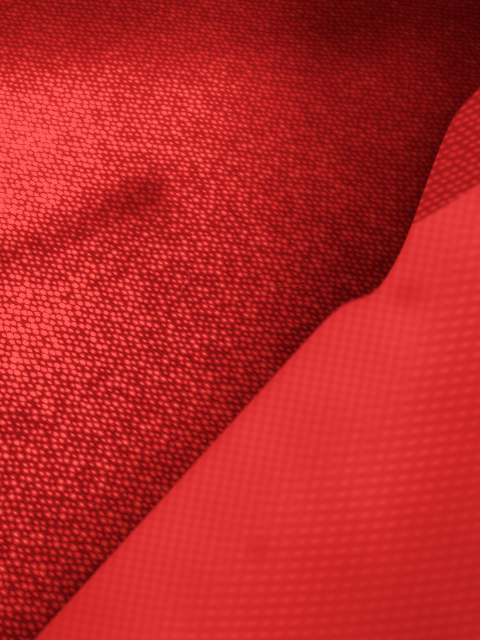
Write a Shadertoy shader that draws this texture.

```glsl
// Draws folded red woven cloth: a sharp lit weave behind a soft, blurred front fold.

float hash(vec2 cell) {
    vec3 h = fract(vec3(cell.xyx) * 0.1031);
    h += dot(h, h.yzx + 33.33);
    return fract((h.x + h.y) * h.z);
}

// Soft elliptical spot, 1 at its centre.
float spot(vec2 p, vec2 centre, vec2 radius) {
    vec2 d = (p - centre) / radius;
    return exp(-dot(d, d));
}

float segmentDistance(vec2 p, vec2 a, vec2 b) {
    vec2 ab = b - a;
    return length(p - a - ab * clamp(dot(p - a, ab) / dot(ab, ab), 0.0, 1.0));
}

// Layered sines for uneven dye and light.
float mottle(vec2 p) {
    float sum = 0.0, gain = 0.5;
    for (int i = 0; i < 4; i++) {
        sum += gain * sin(p.x + 1.7 * sin(p.y)) * sin(p.y + 1.3 * sin(p.x * 0.8));
        p = mat2(1.5, 1.1, -1.1, 1.5) * p + 2.3;
        gain *= 0.55;
    }
    return sum;
}

// Red dye ramp: deep crimson in shade, pinkish in light.
vec3 dye(float tone) {
    float r = clamp(tone, 0.0, 1.0);
    float g = 0.23 * r * r + 0.12 * smoothstep(0.8, 1.02, r);
    return vec3(r, g, g + 0.004);
}

// Height of the front fold's crest at x.
float foldEdge(float x) {
    float dip = 0.055 * exp(-pow((x - 0.79) / 0.06, 2.0));
    return 1.1 * (x - 0.07) - dip + 0.13 * smoothstep(0.83, 0.96, x);
}

// Plain-weave knots in slightly staggered rows; returns height and random tint.
vec2 weave(vec2 q, float stagger) {
    vec2 best = vec2(0.0, 0.5);
    float row = floor(q.y);
    for (int j = -1; j <= 1; j++) {
        float r = row + float(j);
        float shift = stagger * mod(r, 2.0);
        float column = floor(q.x - shift);
        for (int i = -1; i <= 1; i++) {
            vec2 cell = vec2(column + float(i), r);
            float tint = hash(cell);
            vec2 jitter = 0.3 * (vec2(hash(cell + 31.0), hash(cell + 71.0)) - 0.5);
            vec2 d = q - cell - vec2(shift + 0.5, 0.5) - jitter;
            d.y += 0.3 * d.x;
            vec2 size = vec2(0.66, 0.56) * (0.9 + 0.25 * tint);
            float knot = 1.0 - smoothstep(0.0, 1.0, length(d / size));
            if (knot > best.x) best = vec2(knot, tint);
        }
    }
    return best;
}

// Tilt and recede the cloth so its weave shrinks with height.
vec2 recede(vec2 p) {
    vec2 q = vec2(p.x - 0.5, p.y) / (1.0 - 0.2 * p.y);
    q += 0.004 * vec2(sin(q.y * 11.0), sin(q.x * 9.0 + q.y * 4.0));
    return vec2(q.x - 0.1 * q.y, q.y + 0.13 * q.x) * vec2(56.0, 62.0);
}

float backLight(vec2 p, float gap) {
    float tone = 0.76 - 0.2 * smoothstep(0.4, 0.9, p.x);
    tone -= 0.17 * smoothstep(1.14, 1.34, p.y);
    tone -= 0.1 * smoothstep(0.4, 0.0, p.y);
    tone += 0.23 * spot(p, vec2(0.07, 1.07), vec2(0.26, 0.13));
    tone += 0.22 * spot(p, vec2(0.0, 0.89), vec2(0.22, 0.09));
    tone += 0.21 * spot(p, vec2(0.03, 0.66), vec2(0.2, 0.13));
    tone += 0.06 * spot(p, vec2(0.4, 1.1), vec2(0.16, 0.2));
    tone -= 0.09 * spot(p, vec2(0.7, 1.26), vec2(0.17, 0.14));
    // Diagonal crease with a darker hollow at its end.
    float crease = segmentDistance(p, vec2(-0.05, 0.78), vec2(0.31, 0.93));
    tone -= 0.17 * exp(-pow(crease / 0.042, 2.0));
    tone -= 0.07 * spot(p, vec2(0.28, 0.92), vec2(0.08, 0.05));
    // Contact shadow beside the fold.
    float reach = mix(0.05, 0.13, smoothstep(0.1, 0.8, p.x));
    tone -= 0.24 * exp(-max(gap, 0.0) / reach);
    return tone + 0.035 * mottle(p * 13.0);
}

vec3 backCloth(vec2 p, float gap) {
    vec2 q = recede(p);
    vec2 yarn = weave(q, 0.3);
    float fibre = sin(q.x * 7.0 + q.y * 11.0 + 6.0 * yarn.y);
    float contrast = mix(1.0, 0.55, smoothstep(0.6, 1.2, p.y));
    float relief = 0.56 * (yarn.x - 0.42) + 0.16 * (yarn.y - 0.5) + 0.05 * fibre;
    vec3 col = dye(backLight(p, gap) * (1.0 + contrast * relief));
    col.g += 0.04 * yarn.x * smoothstep(0.8, 1.0, yarn.y);
    // Two loose fibres.
    float curl = abs(p.x - 0.386 - 0.008 * sin(p.y * 110.0));
    float loose = smoothstep(0.003, 0.0, curl) * smoothstep(0.035, 0.02, abs(p.y - 0.752));
    float hair = segmentDistance(p, vec2(0.565, 0.735), vec2(0.635, 0.74));
    loose += 0.6 * smoothstep(0.002, 0.0, hair);
    return mix(col, vec3(0.85, 0.35, 0.33), 0.4 * loose);
}

// Out-of-focus fold: blurred rows of knots nearby, fine ribs along the crest.
vec3 frontCloth(vec2 p, float depth) {
    float near = smoothstep(0.05, 0.35, depth);
    vec2 q = vec2(p.x - 0.25 * p.y, p.y + 0.1 * p.x - 0.12 * p.x * p.x);
    float rows = sin(q.y * 265.0) * (0.65 + 0.35 * sin(q.x * 210.0)) + 0.3 * sin(q.x * 210.0);
    float ribs = sin(p.x * 300.0 - p.y * 60.0) + 0.6 * sin(p.y * 340.0 + p.x * 60.0);
    float tone = 0.88 - 0.08 * smoothstep(0.12, 0.6, depth);
    tone -= 0.06 * spot(p, vec2(1.0, 0.0), vec2(0.45, 0.25));
    tone -= 0.07 * spot(p, vec2(0.1, 0.0), vec2(0.2, 0.15));
    tone -= 0.06 * spot(p, vec2(0.85, 0.72), vec2(0.04, 0.03));
    tone -= 0.04 * spot(p, vec2(0.54, 0.19), vec2(0.025));
    tone -= 0.06 * exp(-depth / 0.012);
    tone += mix(0.012 * ribs, 0.032 * rows, near) + 0.022 * mottle(p * 8.0);
    return dye(tone);
}

void mainImage(out vec4 fragColor, in vec2 fragCoord) {
    vec2 p = fragCoord / iResolution.x;
    float gap = (p.y - foldEdge(p.x)) * 0.67;
    vec3 col = backCloth(p, gap);

    // The far flap shows above the front fold on the right.
    vec2 yarn = weave(vec2(p.x + 0.2 * p.y, p.y - 0.5 * p.x) * vec2(48.0, 66.0), 0.5);
    vec3 flap = dye(0.72 * (0.88 + 0.28 * yarn.x));
    float flapCrest = 0.865 + 0.55 * (p.x - 0.86) + 0.5 * pow(max(p.x - 0.86, 0.0), 2.0);
    vec3 fold = mix(frontCloth(p, max(-gap, 0.0)), flap, smoothstep(-0.008, 0.008, p.y - flapCrest));

    col = mix(col, fold, smoothstep(0.005, -0.005, gap));
    fragColor = vec4(col, 1.0);
}
```
